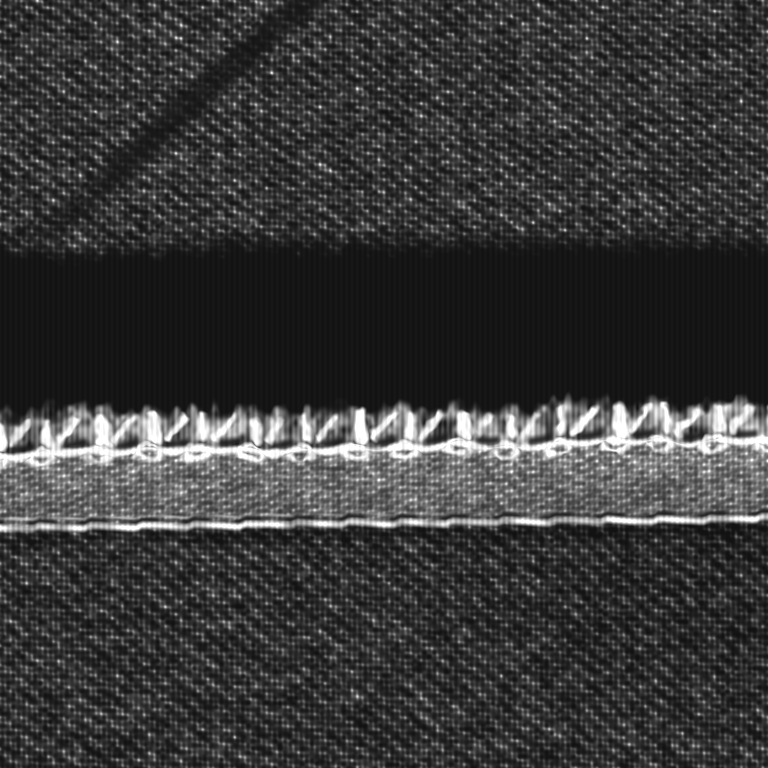
Reproduce this texture procedurally as a WebGL 2 fragment shader.

```glsl
#version 300 es
precision highp float;
// Grey twill cloth split by a black gap, with an overlocked hem below it.
// Weave comes from crossed cosine waves and value noise; the hem stitches
// are distance-function strokes repeated along a slightly rising line.
uniform vec2 u_resolution;
out vec4 fragColor;

const float TAU = 6.2831853;
const float BLACK = 0.08;
const float PITCH = 0.0672;   // spacing of stitches
const float FIRST = 0.061;    // x of the first stitch
const float WARP = 144.0;     // vertical threads across the canvas

float hash(vec2 p) {
  return fract(sin(dot(p, vec2(127.1, 311.7))) * 43758.5453);
}

float noise(vec2 p) {
  vec2 i = floor(p), f = fract(p);
  f = f * f * (3.0 - 2.0 * f);
  float low = mix(hash(i), hash(i + vec2(1, 0)), f.x);
  float high = mix(hash(i + vec2(0, 1)), hash(i + vec2(1, 1)), f.x);
  return mix(low, high, f.y);
}

float wave(float phase) { return cos(TAU * phase); }

// Distance to the segment a-b
float segment(vec2 p, vec2 a, vec2 b) {
  vec2 d = b - a;
  return length(p - a - d * clamp(dot(p - a, d) / dot(d, d), 0.0, 1.0));
}

// Soft-edged coverage of a stroke from its distance
float stroke(float dist, float halfWidth, float soft) {
  return 1.0 - smoothstep(halfWidth - soft, halfWidth + soft, dist);
}

// Woven cloth: diagonal ribs, fine threads and uneven yarn with bright flecks
float twill(vec2 p, vec2 rib, float ribStrength, float base, float contrast) {
  float ribs = wave(dot(p, rib) + 0.3 * noise(p * 18.0));
  float threads = wave(p.x * WARP) * 0.55 + wave(p.y * 120.0 + p.x * 4.0) * 0.45;
  float yarn = noise(p * vec2(170, 200)) - 0.5;
  float slub = noise(p * vec2(60, 95)) - 0.5;
  float light = ribStrength * ribs + 0.44 * threads + 0.2 * ribs * threads;
  return base * exp(contrast * (light + 1.05 * yarn + 0.55 * slub));
}

// Dark diagonal fold with a faint light rim
float crease(vec2 p, float shade) {
  float d = segment(p, vec2(0.065, 0.70), vec2(0.41, 1.01));
  float strength = smoothstep(0.05, 0.20, p.x);
  float core = 1.0 - smoothstep(0.007, 0.026, d);
  shade *= 1.0 + 0.12 * strength * stroke(abs(d - 0.034), 0.006, 0.008);
  return mix(shade, BLACK + 0.22 * (shade - BLACK), core * mix(0.5, 0.95, strength));
}

// Stitches above and loops below the chain; p.y is height over the chain
float overlock(vec2 p) {
  float cell = floor((p.x - FIRST) / PITCH + 0.5);
  vec2 fray = vec2(noise(p * 110.0), noise(p * 110.0 + 40.0)) - 0.5;
  float lit = 0.0;
  for (int k = -1; k <= 1; k++) {
    float id = cell + float(k);
    float r = hash(vec2(id, 3.0)), s = hash(vec2(id, 8.0));
    vec2 q = p - vec2(FIRST + id * PITCH + 0.010 * (r - 0.5), 0.0) + 0.006 * fray;
    float post = segment(q, vec2(0.004, 0.015), vec2(0.003, 0.036 + 0.010 * s));
    float slant = segment(q, vec2(0.020, 0.017), vec2(0.036 + 0.01 * s, 0.042));
    float ring = abs(length((q - vec2(-0.003, -0.005)) * vec2(0.6, 1.0)) - 0.0085);
    float taper = 1.0 - 0.4 * smoothstep(0.02, 0.05, p.y);
    float gaps = 0.95 - 0.4 * smoothstep(0.0, 0.3, fray.y);
    lit = max(lit, stroke(post, (0.0056 + 0.007 * r * r) * taper, 0.004));
    lit = max(lit, (0.7 + 0.3 * s) * stroke(slant, 0.004 + 0.0015 * s, 0.0036));
    lit = max(lit, gaps * stroke(ring, 0.003 + 0.003 * fray.x, 0.003));
  }
  return lit;
}

void main() {
  vec2 p = gl_FragCoord.xy / u_resolution;
  float ragged = noise(p * vec2(100, 60)) - 0.5;
  float phase = (p.x - FIRST) / PITCH;

  // Gap with barely visible vertical threads
  float shade = BLACK + 0.012 * wave(p.x * WARP);

  // Upper cloth and its fold, fading into the gap
  float upper = crease(p, twill(p, vec2(36, 52), 0.3, 0.202, 1.0));
  float rim = 0.679 - 0.014 * exp(-pow((p.x - 0.10) / 0.12, 2.0));
  shade = mix(shade, upper, smoothstep(-0.012, 0.028, p.y - rim + 0.02 * ragged));

  // Lower cloth, shaded under the hem; the seam steps up within each stitch
  float saw = fract(phase + 0.3);
  float stepping = smoothstep(0.0, 0.18, saw) - saw;
  float seam = 0.3125 + 0.012 * p.x + 0.0042 * (stepping - 0.4)
             + 0.002 * (noise(vec2(p.x * 28.0, 9.0)) - 0.5);
  float lower = twill(p, vec2(36, 44), 0.3, 0.182, 0.98);
  lower *= 1.0 - 0.15 * smoothstep(0.5, 0.9, p.x) * smoothstep(0.05, 0.2, p.y);
  lower *= 1.0 - 0.3 * stroke(abs(p.y - seam + 0.015), 0.008, 0.008);
  shade = mix(shade, lower, 1.0 - smoothstep(-0.003, 0.003, p.y - seam));

  // Pale hem strip
  float chain = 0.408 + 0.018 * p.x + 0.002 * wave(phase + 0.1)
              + 0.007 * (noise(vec2(p.x * 20.0, 2.0)) - 0.5);
  float strip = twill(p, vec2(40, -88), 0.18, 0.395, 0.62);
  strip *= 1.0 + 0.18 * smoothstep(0.34, 0.41, p.y);
  float inStrip = smoothstep(seam - 0.002, seam + 0.002, p.y);
  shade = mix(shade, strip, inStrip * (1.0 - smoothstep(-0.002, 0.004, p.y - chain)));

  // Fuzzy cut edge with dark pockets between stitches
  float height = p.y - chain;
  float fuzzTop = 0.055 - 0.006 * p.x + 0.024 * ragged;
  float tuft = noise(p * vec2(42, 34));
  float fuzz = 0.12 + 0.55 * tuft + 0.5 * (noise(p * vec2(130, 100)) - 0.35)
             + 0.08 * wave(p.x * WARP);
  float pocket = stroke(abs(height - 0.010), 0.005, 0.005)
               * smoothstep(-0.3, 0.6, -wave(phase - 0.05));
  fuzz = mix(fuzz, 0.10, 0.85 * pocket);
  float inFuzz = smoothstep(0.0, 0.003, height)
               * (1.0 - smoothstep(-0.014, 0.008, height - fuzzTop));
  shade = mix(shade, max(fuzz, BLACK), inFuzz);

  // Bright stitches and the chain joining them
  float glint = 0.92 + 0.25 * noise(p * vec2(150, 110)) + 0.06 * wave(p.x * WARP);
  float ply = 0.0034 + 0.005 * (noise(p * vec2(70, 40)) - 0.4);
  float lit = max(overlock(vec2(p.x, height)), stroke(abs(height), ply, 0.0034));
  shade = mix(shade, glint, lit);

  // Double seam: dark dashed groove between a faint and a bright thread
  float rise = p.y - seam;
  float dash = 0.25 + 0.75 * smoothstep(-0.6, 0.3, wave(phase + 0.1));
  shade = mix(shade, 0.12, 0.9 * dash * stroke(abs(rise - 0.0075), 0.0025, 0.003));
  float faint = mix(0.75, 0.1, smoothstep(0.1, 0.8, p.x));
  faint *= 0.6 + 0.4 * wave(phase + 0.5);
  shade = mix(shade, 0.8, faint * stroke(abs(rise - 0.0125), 0.0017, 0.002));
  float thread = 0.62 + 0.55 * noise(vec2(p.x * 50.0, 5.0)) + 0.07 * wave(p.x * WARP);
  shade = mix(shade, thread, stroke(abs(rise), 0.0036, 0.0036));

  fragColor = vec4(vec3(clamp(shade, 0.07, 1.0)), 1.0);
}
```
